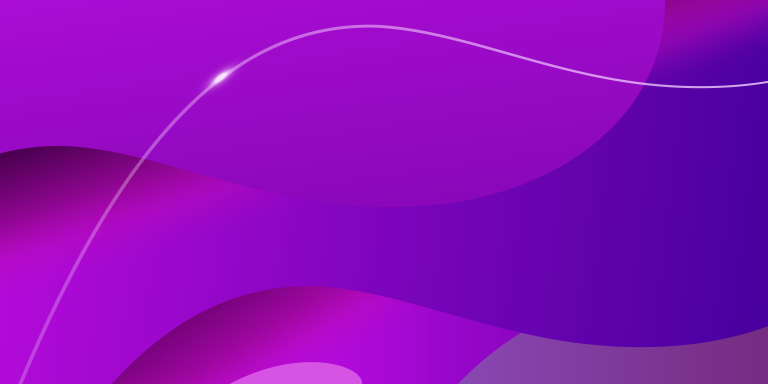
A WebGL 2 fragment shader for this background:

```glsl
#version 300 es
precision highp float;
// Violet background of layered waves, with a fine bright curve and a glint.

uniform vec2 u_resolution;
out vec4 fragColor;

// Height of the shared wave, relative to its crest at u = 0:
// a steep rise, a gentle fall to the trough, then a rounded upturn.
float wave(float u) {
    float rise = -(0.74 - 0.42 * u) * u * u;
    float t = clamp(u / 0.86, 0.0, 1.0);
    float fall = 0.0795 * (cos(3.14159 * pow(t, 0.87)) - 1.0);
    float v = clamp((u - 0.86) / 0.716, 0.0, 1.0);
    float upturn = 0.54 * (1.0 - pow(1.0 - pow(v, 2.1), 0.476));
    return u < 0.0 ? rise : fall + upturn;
}

// Signed height of p above a wave whose crest is at the given point.
float aboveWave(vec2 p, vec2 crest) {
    return p.y - crest.y - wave(p.x - crest.x);
}

// Distance to the zero line of f, in units of the canvas height.
float toDistance(float f) {
    return f / max(length(vec2(dFdx(f), dFdy(f))), 1e-5) / u_resolution.y;
}

// Antialiased coverage where d is positive.
float cover(float d) {
    return clamp(d * u_resolution.y + 0.5, 0.0, 1.0);
}

// Dark fold that warms to magenta and dissolves as depth goes from 0 to 1.
vec3 foldShade(vec3 base, vec3 dark, float depth) {
    vec3 fold = mix(dark, vec3(0.73, 0.04, 0.73), clamp(depth / 0.7, 0.0, 1.0));
    return mix(base, fold, 1.0 - smoothstep(0.37, 1.0, depth));
}

void main() {
    vec2 p = gl_FragCoord.xy / u_resolution.y;
    p.x *= 2.0 * u_resolution.y / u_resolution.x;

    // Middle layer: magenta to indigo, folded below the upper wave
    float across = clamp((p.x - 0.12 * (p.y - 0.2)) / 2.0, 0.0, 1.0);
    vec3 color = mix(vec3(0.70, 0.04, 0.85), vec3(0.28, 0.0, 0.62), across);
    float upperDepth = 0.62 - p.y + 0.33 * (p.x - 0.1);
    color = foldShade(color, vec3(0.30, 0.0, 0.32), upperDepth / 0.4);

    // Upper layer
    float down = clamp((1.0 - p.y + 0.15 * p.x) / 0.69, 0.0, 1.0);
    vec3 upper = mix(vec3(0.67, 0.05, 0.83), vec3(0.54, 0.03, 0.73), down);
    float upperEdge = toDistance(aboveWave(p, vec2(0.156, 0.62)));
    color = mix(color, upper, cover(upperEdge));

    // Lower layer
    vec3 lower = mix(vec3(0.70, 0.04, 0.86), vec3(0.55, 0.02, 0.76),
                     smoothstep(0.8, 1.4, p.x));
    float lowerDepth = dot(p - vec2(0.495, 0.18), vec2(0.52, -0.85));
    lower = foldShade(lower, vec3(0.45, 0.01, 0.47), lowerDepth / 0.32);

    // Muted mauve hill, clipped by the lower wave
    vec3 mauve = mix(vec3(0.54, 0.28, 0.70), vec3(0.46, 0.17, 0.51),
                     clamp((p.x - 1.2) / 0.8, 0.0, 1.0));
    float hillEdge = toDistance(aboveWave(p, vec2(1.68, 0.225)));
    lower = mix(lower, mauve, cover(-hillEdge));

    // Pink lobe at the bottom
    float u = p.x - 0.8125;
    float side = clamp(u / 0.131, 0.0, 1.0);
    float lobeTop = u < 0.0 ? 0.057 - 1.24 * u * u
                            : 0.057 * sqrt(1.0 - side * side);
    float lobeEdge = toDistance(lobeTop - p.y);
    lower = mix(lower, vec3(0.84, 0.33, 0.89), cover(lobeEdge));

    float lowerEdge = toDistance(aboveWave(p, vec2(0.807, 0.255)));
    color = mix(color, lower, cover(-lowerEdge));

    // Fine curve, thinner and brighter to the right
    vec2 crest = vec2(0.964, 0.932);
    float lineDistance = abs(toDistance(aboveWave(p, crest)));
    float halfWidth = mix(0.005, 0.0025, p.x / 2.0);
    float strength = mix(0.24, 0.8, p.x / 2.0);
    color = mix(color, vec3(0.97, 0.85, 1.0), strength * cover(halfWidth - lineDistance));

    // Glint lying along the curve
    vec2 q = p - vec2(0.575, crest.y + wave(0.575 - crest.x) + 0.003);
    vec2 along = normalize(vec2(0.8, 0.6));
    vec2 g = vec2(dot(q, along), dot(q, vec2(-along.y, along.x)));
    float halo = 0.5 * exp(-dot(g / vec2(0.042, 0.015), g / vec2(0.042, 0.015)));
    float core = 0.85 * exp(-dot(g / vec2(0.024, 0.007), g / vec2(0.024, 0.007)));
    color = mix(color, vec3(0.98, 0.88, 1.0), min(halo + core, 1.0));

    fragColor = vec4(color, 1.0);
}
```
